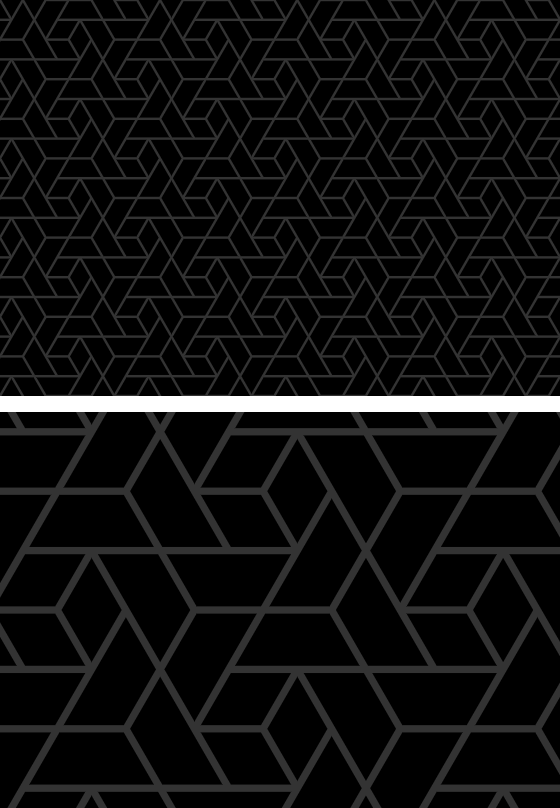
Top, the full canvas; bottom, a detail of the centre.
A Shadertoy shader for this pattern:

```glsl
#define REPEATS_DOWN 5.0
#define LINE_WIDTH 0.106
#define LINE_COLOR vec3(0.20)
#define GROUND_COLOR vec3(0.0)

// Height of one row of the unit triangular grid
const float ROW_HEIGHT = 0.8660254;
const float PERIOD = 6.0;

// Distance to a horizontal bar on y = 0, repeated along x
float repeatedBar(vec2 p, float center, float halfLength) {
    float x = abs(mod(p.x - center + 0.5 * PERIOD, PERIOD) - 0.5 * PERIOD);
    return length(vec2(max(x - halfLength, 0.0), p.y));
}

// Bars of one direction: even rows hold short and medium ones, odd rows long ones
float barRows(vec2 p) {
    float row = round(p.y / ROW_HEIGHT);
    float rowPair = floor(0.5 * row);
    vec2 q = vec2(p.x - 0.5 * PERIOD * rowPair, p.y - row * ROW_HEIGHT);
    if (row - 2.0 * rowPair > 0.5) return repeatedBar(q, 1.5, 2.0);
    return min(repeatedBar(q, -0.5, 0.5), repeatedBar(q, 3.0, 1.0));
}

// Threefold weave: the same rows turned by 120 degrees
float weaveDistance(vec2 p) {
    const mat2 thirdTurn = mat2(-0.5, ROW_HEIGHT, -ROW_HEIGHT, -0.5);
    float d = PERIOD;
    for (int i = 0; i < 3; i++) {
        d = min(d, barRows(p));
        p = thirdTurn * p;
    }
    return d;
}

void mainImage(out vec4 fragColor, in vec2 fragCoord) {
    // Four grid rows make one vertical repeat
    float pixel = 4.0 * REPEATS_DOWN * ROW_HEIGHT / iResolution.y;
    float d = weaveDistance(fragCoord * pixel) - 0.5 * LINE_WIDTH;
    float coverage = clamp(0.5 - d / pixel, 0.0, 1.0);
    fragColor = vec4(mix(GROUND_COLOR, LINE_COLOR, coverage), 1.0);
}
```
